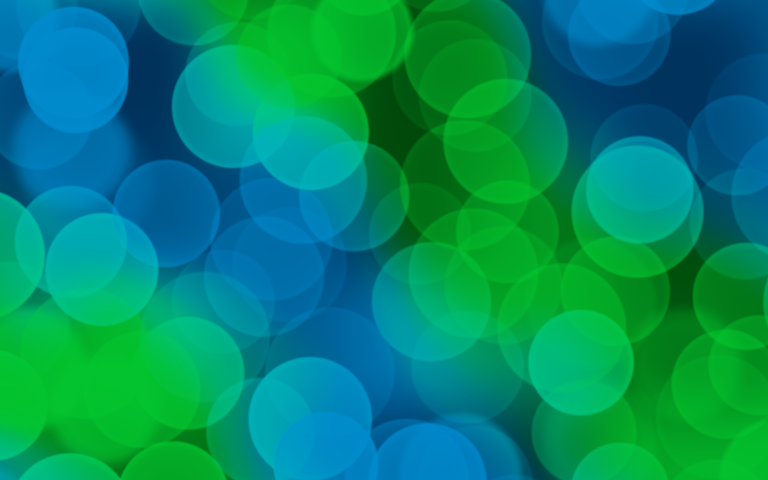
Reproduce this background procedurally as a Shadertoy shader.

```glsl
// Overlapping translucent bokeh discs over a dark, softly lit backdrop.
// Diagonal bands set a hue from green to blue; each disc adds light and
// shifts the hue, and a palette turns hue and light into colour.

const int DISC_COUNT = 90;
const float TAU = 6.28319;

float hash(vec2 p) {
    return fract(sin(dot(p, vec2(12.9898, 78.233))) * 43758.5453);
}

float smoothNoise(vec2 p) {
    vec2 cell = floor(p);
    vec2 f = fract(p);
    f = f * f * f * (f * (f * 6.0 - 15.0) + 10.0);
    float low = mix(hash(cell), hash(cell + vec2(1.0, 0.0)), f.x);
    float high = mix(hash(cell + vec2(0.0, 1.0)), hash(cell + 1.0), f.x);
    return mix(low, high, f.y);
}

// Diagonal bands, wavering with noise: 0 is green, 1 is blue.
float hueField(vec2 p) {
    float waver = 0.36 * (smoothNoise(p * 3.2 + 7.0) - 0.5);
    float across = min(p.x + p.y + waver, 2.28);
    return 0.5 + 0.5 * cos(TAU * (across - 0.93) / 1.35);
}

vec3 palette(float hue, float light) {
    vec3 green = vec3(0.01, 0.77, 0.18);
    vec3 sea = vec3(0.0, 0.77, 0.53);
    vec3 cyan = vec3(0.0, 0.70, 0.73);
    vec3 blue = vec3(0.0, 0.54, 0.80);
    vec3 bright = mix(green, sea, smoothstep(0.1, 0.4, hue));
    bright = mix(bright, cyan, smoothstep(0.38, 0.66, hue));
    bright = mix(bright, blue, smoothstep(0.7, 0.97, hue));
    vec3 dark = mix(vec3(0.0, 0.25, 0.03), vec3(0.0, 0.18, 0.34),
                    smoothstep(0.15, 0.85, hue));
    return mix(dark, bright, light);
}

// Quasi-random spread with jitter, reaching a little past the canvas.
vec2 discCentre(float id, vec2 canvas) {
    vec2 spread = fract(vec2(0.7549, 0.5698) * id);
    vec2 jitter = vec2(hash(vec2(id, 1.7)), hash(vec2(id, 5.3))) - 0.5;
    return spread * (canvas + 0.2) - 0.1 + 0.24 * jitter;
}

// Coverage of one disc: brighter toward the edge, with a thin rim.
float discShape(float dist, float radius, float blur) {
    float inside = 1.0 - smoothstep(radius - blur, radius + blur, dist);
    float ratio = dist / radius;
    float rim = smoothstep(radius - 0.016, radius - 0.003, dist);
    return inside * (0.84 + 0.16 * ratio * ratio + 0.17 * rim);
}

void mainImage(out vec4 fragColor, in vec2 fragCoord) {
    vec2 p = fragCoord / iResolution.y;
    vec2 canvas = vec2(iResolution.x / iResolution.y, 1.0);

    // Backdrop
    float hue = hueField(p);
    float shade = 1.0 - mix(0.08, 0.72, smoothNoise(p * 3.5 + 21.0));

    // Discs
    for (int i = 0; i < DISC_COUNT; i++) {
        float id = float(i) + 1.0;
        vec2 centre = discCentre(id, canvas);
        float radius = mix(0.102, 0.14, hash(vec2(id, 9.1)));
        float softness = hash(vec2(id, 13.7));
        float blur = mix(0.0035, 0.03, smoothstep(0.78, 1.0, softness));

        float clump = mix(0.45, 1.4, smoothNoise(centre * 2.6 + 3.0));
        float opacity = mix(0.1, 0.56, hash(vec2(id, 17.9))) * clump;
        float cover = opacity * discShape(distance(p, centre), radius, blur);

        float ownHue = hueField(centre) + 0.4 * (hash(vec2(id, 23.3)) - 0.5);
        hue = mix(hue, ownHue, 0.6 * cover);
        shade *= 1.0 - cover;
    }

    // Lift the mid tones while keeping the gaps deep
    float light = smoothstep(0.0, 0.94, 1.0 - shade);
    fragColor = vec4(palette(hue, light), 1.0);
}
```
